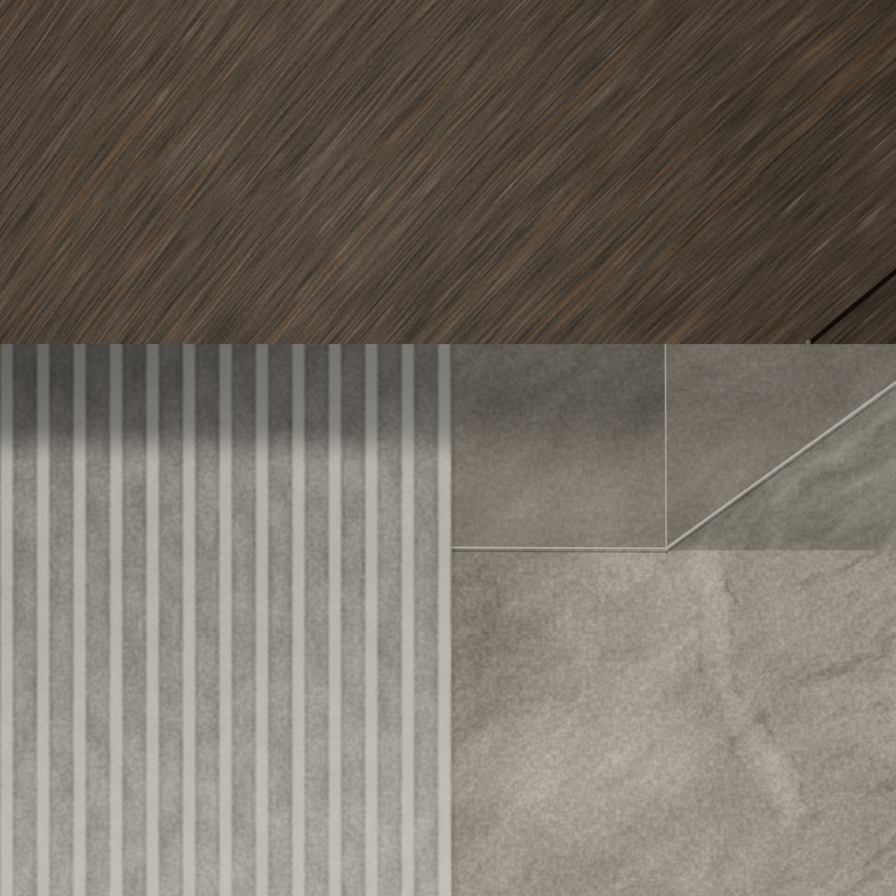
Give the GLSL for this texture, as a WebGL 2 fragment shader.

```glsl
#version 300 es
precision highp float;
// Material board: dark slanted wood above fluted panel and veined stone tiles.
uniform vec2 u_resolution;
out vec4 fragColor;

vec2 hashGradient(vec2 cell) {
  vec3 q = fract(cell.xyx * vec3(0.1031, 0.103, 0.0973));
  q += dot(q, q.yzx + 33.33);
  float angle = 6.2832 * fract((q.x + q.y) * q.z);
  return vec2(cos(angle), sin(angle));
}

// Gradient noise, roughly -0.7 to 0.7
float noise(vec2 p) {
  vec2 i = floor(p), f = fract(p);
  vec2 w = f * f * f * (f * (f * 6.0 - 15.0) + 10.0);
  float a = dot(hashGradient(i), f);
  float b = dot(hashGradient(i + vec2(1, 0)), f - vec2(1, 0));
  float c = dot(hashGradient(i + vec2(0, 1)), f - vec2(0, 1));
  float d = dot(hashGradient(i + vec2(1, 1)), f - vec2(1, 1));
  return mix(mix(a, b, w.x), mix(c, d, w.x), w.y);
}

float fbm(vec2 p) {
  float sum = 0.0, amp = 0.5;
  for (int i = 0; i < 5; i++) {
    sum += amp * noise(p);
    p = mat2(1.6, 1.2, -1.2, 1.6) * p + 7.3;
    amp *= 0.55;
  }
  return sum;
}

float segment(vec2 p, vec2 a, vec2 b) {
  vec2 d = b - a;
  return length(p - a - d * clamp(dot(p - a, d) / dot(d, d), 0.0, 1.0));
}

float stroke(float dist, float halfWidth, float aa) {
  return 1.0 - smoothstep(halfWidth - aa, halfWidth + aa, dist);
}

vec3 wood(vec2 p, float aa) {
  // Grain follows a gentle curve, steeper on the left
  float across = p.y - p.x * (1.36 - 0.26 * p.x);
  float along = p.x + 0.7 * p.y;
  across += 0.003 * noise(p * 9.0);
  float fine = noise(vec2(across * 165.0, along * 8.0));
  float hair = noise(vec2(across * 270.0, along * 15.0) + 31.0);
  float band = noise(vec2(across * 34.0, along * 1.6) + 9.0);
  float amber = smoothstep(0.12, 0.5, noise(vec2(across * 62.0, along * 2.2) + 57.0));
  vec3 col = mix(vec3(0.298, 0.259, 0.219), vec3(0.253, 0.215, 0.176), smoothstep(0.35, 1.1, p.x));
  col += 0.022 * smoothstep(0.5, 0.0, distance(p, vec2(0.4, 0.75)));
  col *= 1.0 + 0.32 * fine + 0.32 * hair + 0.13 * band + 0.12 * noise(p * 250.0);
  col += vec3(0.045, 0.016, -0.008) * amber;
  // Sparse pale pores
  col += 0.07 * smoothstep(0.28, 0.55, noise(vec2(across * 200.0, along * 13.0) + 83.0));
  // Dark joint at the right, with a small pale tip
  vec2 a = vec2(0.905, 0.618), b = vec2(1.02, 0.714);
  col *= 1.0 - 0.12 * step(p.y, 0.618 + (p.x - 0.905) * 0.835) * step(0.905, p.x);
  col = mix(col, vec3(0.07, 0.045, 0.03), stroke(segment(p, a, b), 0.0026, aa));
  return mix(col, vec3(0.5, 0.46, 0.41), 0.7 * stroke(distance(p, vec2(0.902, 0.618)), 0.003, aa));
}

vec3 flutes(vec2 p) {
  float ridgeDist = abs(fract((p.x - 0.0482) / 0.0407 + 0.5) - 0.5) * 0.0407;
  float ridge = 1.0 - smoothstep(0.0042, 0.0092, ridgeDist);
  float mottle = fbm(p * vec2(36.0, 20.0)) + 0.35 * noise(p * 150.0) + 0.4 * noise(p * 240.0);
  float scratch = smoothstep(0.03, 0.0, abs(fbm(p * vec2(34.0, 24.0) + 13.0)));
  float lift = 0.09 * smoothstep(0.45, 0.0, p.y) + 0.06 * p.x;
  vec3 groove = vec3(0.54, 0.522, 0.495) + lift + 0.13 * mottle + 0.02 * scratch;
  groove -= 0.03 * smoothstep(0.014, 0.009, ridgeDist);
  vec3 crest = vec3(0.695, 0.685, 0.655) + 0.5 * lift + 0.035 * mottle;
  float shade = smoothstep(0.478, 0.53, p.y) * (0.78 + 0.22 * smoothstep(0.5, 0.616, p.y));
  groove *= 1.0 - shade * mix(0.5, 0.39, p.x * 2.0);
  crest *= 1.0 - shade * mix(0.42, 0.31, p.x * 2.0);
  return mix(groove, crest, ridge);
}

vec3 stone(vec2 p, float aa) {
  vec2 warped = p + 0.06 * vec2(fbm(p * 5.0), fbm(p * 5.0 + 19.0));
  float cloud = fbm(warped * 7.0 + 3.0);
  float grit = noise(p * 240.0) + 0.8 * noise(p * 130.0 + 5.0);
  vec2 slant = mat2(0.8, -0.6, 0.6, 0.8) * warped;
  float streak = fbm(slant * vec2(9.0, 38.0));
  float threads = smoothstep(0.025, 0.0, abs(fbm(slant * vec2(14.0, 24.0) + 41.0)));
  float diagonal = p.y - 0.388 - (p.x - 0.7435) * 0.721;
  float tone = 0.11 * cloud + 0.07 * streak + 0.05 * grit + 0.025 * threads;

  // Large lower slab
  vec3 slab = vec3(0.6, 0.573, 0.532) + 1.3 * tone;
  slab -= 0.085 * smoothstep(0.2, 0.0, distance(p, vec2(0.53, 0.32)));
  slab += 0.05 * smoothstep(0.22, 0.0, distance(p, vec2(0.66, 0.14)));
  float veinX = 0.79 + 0.27 * (0.375 - p.y) + 0.015 * sin(p.y * 17.0) + 0.05 * fbm(p * 14.0);
  float offset = p.x - veinX;
  float reach = smoothstep(0.05, 0.12, p.y);
  float broken = smoothstep(-0.2, 0.25, noise(p * 28.0));
  slab += reach * 0.05 * stroke(abs(offset), 0.01, 0.012);
  slab -= reach * broken * 0.1 * stroke(abs(offset - 0.017), 0.002, 0.004);
  slab -= reach * (1.0 - broken) * 0.07 * stroke(abs(offset + 0.02), 0.002, 0.005);
  slab -= 0.09 * smoothstep(0.02, 0.25, streak) * smoothstep(0.78, 0.95, p.x);

  // Upper tiles, split by a diagonal
  float shade = smoothstep(0.45, 0.56, p.y);
  vec3 left = mix(vec3(0.51, 0.483, 0.442), vec3(0.365, 0.345, 0.312), shade);
  vec3 middle = mix(vec3(0.485, 0.459, 0.42), vec3(0.43, 0.408, 0.373), shade);
  vec3 right = vec3(0.49, 0.47, 0.432) + 0.16 * streak;
  vec3 tiles = mix(middle, right, smoothstep(aa, -aa, diagonal));
  tiles = mix(left, tiles, smoothstep(-aa, aa, p.x - 0.7425)) + 0.85 * tone;
  vec3 col = mix(slab, tiles, smoothstep(-aa, aa, p.y - 0.386));

  // Pale grout lines
  vec2 corner = vec2(0.7435, 0.388);
  float grout = 0.65 * stroke(segment(p, corner, vec2(0.7425, 0.63)), 0.0009, aa);
  grout = max(grout, 0.85 * stroke(segment(p, corner, vec2(0.5, 0.389)), 0.0009, aa));
  grout = max(grout, 0.75 * stroke(segment(p, corner, vec2(1.02, 0.588)), 0.0015, aa));
  col *= 1.0 - 0.22 * stroke(abs(diagonal + 0.005), 0.0012, aa) * step(corner.x, p.x);
  col *= 1.0 - 0.25 * stroke(segment(p, corner - vec2(0.0, 0.004), vec2(0.5, 0.385)), 0.001, aa);
  col = mix(col, vec3(0.75, 0.74, 0.71), grout);
  return col * (1.0 - 0.1 * smoothstep(0.512, 0.504, p.x));
}

void main() {
  vec2 p = gl_FragCoord.xy / u_resolution;
  float aa = 0.8 / min(u_resolution.x, u_resolution.y);
  vec3 col = mix(flutes(p), stone(p, aa), smoothstep(-aa, aa, p.x - 0.504));
  col = mix(col, wood(p, aa), smoothstep(-aa, aa, p.y - 0.616));
  fragColor = vec4(col, 1.0);
}
```
